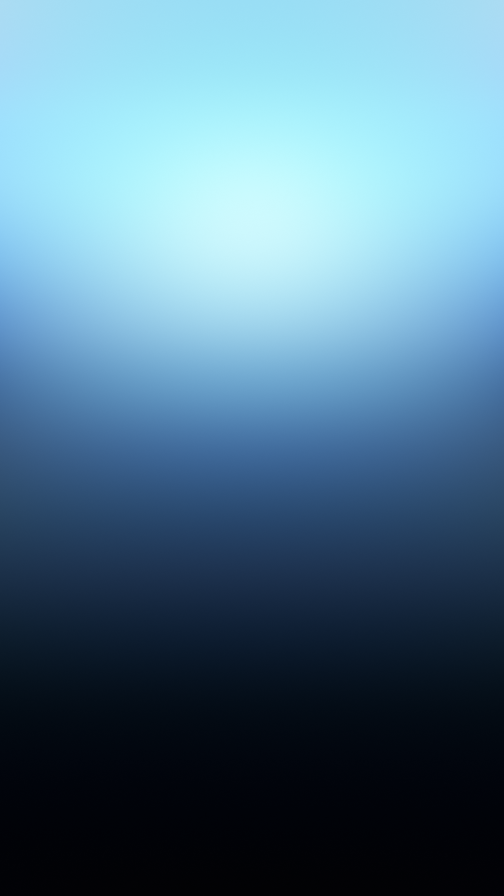
This background is drawn by a WebGL 2 fragment shader. Its source:

```glsl
#version 300 es
precision highp float;

uniform vec2 u_resolution;
out vec4 fragColor;

// Evenly spaced colours from the top of the canvas to the bottom
const int STOPS = 15;
const vec3 AXIS_COLORS[STOPS] = vec3[STOPS](
    vec3(0.60, 0.87, 0.96), vec3(0.61, 0.90, 0.97), vec3(0.65, 0.95, 0.99),
    vec3(0.68, 0.97, 0.99), vec3(0.68, 0.92, 0.97), vec3(0.60, 0.82, 0.92),
    vec3(0.42, 0.64, 0.80), vec3(0.26, 0.43, 0.62), vec3(0.165, 0.29, 0.44),
    vec3(0.11, 0.19, 0.30), vec3(0.05, 0.11, 0.185), vec3(0.016, 0.05, 0.09),
    vec3(0.006, 0.02, 0.05), vec3(0.004, 0.01, 0.03), vec3(0.008, 0.008, 0.016));
const vec3 SIDE_COLORS[STOPS] = vec3[STOPS](
    vec3(0.67, 0.86, 0.95), vec3(0.65, 0.86, 0.97), vec3(0.62, 0.88, 0.99),
    vec3(0.60, 0.86, 0.98), vec3(0.51, 0.76, 0.93), vec3(0.39, 0.60, 0.81),
    vec3(0.28, 0.45, 0.64), vec3(0.22, 0.35, 0.50), vec3(0.16, 0.27, 0.385),
    vec3(0.105, 0.185, 0.28), vec3(0.05, 0.11, 0.17), vec3(0.016, 0.05, 0.085),
    vec3(0.006, 0.02, 0.05), vec3(0.004, 0.01, 0.03), vec3(0.006, 0.008, 0.022));

const vec3 GLOW_COLOR = vec3(0.88, 0.99, 1.0);
const vec2 GLOW_CENTER = vec2(0.5, 0.755);
const vec2 GLOW_RADIUS = vec2(0.22, 0.09);
const float GLOW_STRENGTH = 0.6;
const float SIDE_FALLOFF = 2.0;
const float DITHER = 1.0 / 255.0;

// Colour pair at one stop, blended from the axis towards the sides
vec3 stopColor(int index, float side) {
    int i = clamp(index, 0, STOPS - 1);
    return mix(AXIS_COLORS[i], SIDE_COLORS[i], side);
}

// Catmull-Rom curve through the stops keeps the bands free of creases
vec3 waterColor(float depth, float side) {
    float position = clamp(depth, 0.0, 1.0) * float(STOPS - 1);
    int i = min(int(position), STOPS - 2);
    float t = position - float(i);
    vec3 a = stopColor(i - 1, side);
    vec3 b = stopColor(i, side);
    vec3 c = stopColor(i + 1, side);
    vec3 d = stopColor(i + 2, side);
    vec3 cubic = 3.0 * (b - c) + d - a;
    vec3 square = 2.0 * a - 5.0 * b + 4.0 * c - d;
    return b + 0.5 * t * (c - a + t * (square + t * cubic));
}

float hash(vec2 p) {
    vec3 q = fract(vec3(p.xyx) * 0.1031);
    q += dot(q, q.yzx + 33.33);
    return fract((q.x + q.y) * q.z);
}

void main() {
    vec2 uv = gl_FragCoord.xy / u_resolution;

    // Vertical fade, cooler and darker towards the sides
    float side = pow(abs(2.0 * uv.x - 1.0), SIDE_FALLOFF);
    vec3 color = waterColor(1.0 - uv.y, side);

    // Soft light in the upper centre
    vec2 offset = (uv - GLOW_CENTER) / GLOW_RADIUS;
    color = mix(color, GLOW_COLOR, GLOW_STRENGTH * exp(-dot(offset, offset)));

    // Fine dither against banding
    color += (hash(gl_FragCoord.xy) - 0.5) * DITHER;
    fragColor = vec4(clamp(color, 0.0, 1.0), 1.0);
}
```
